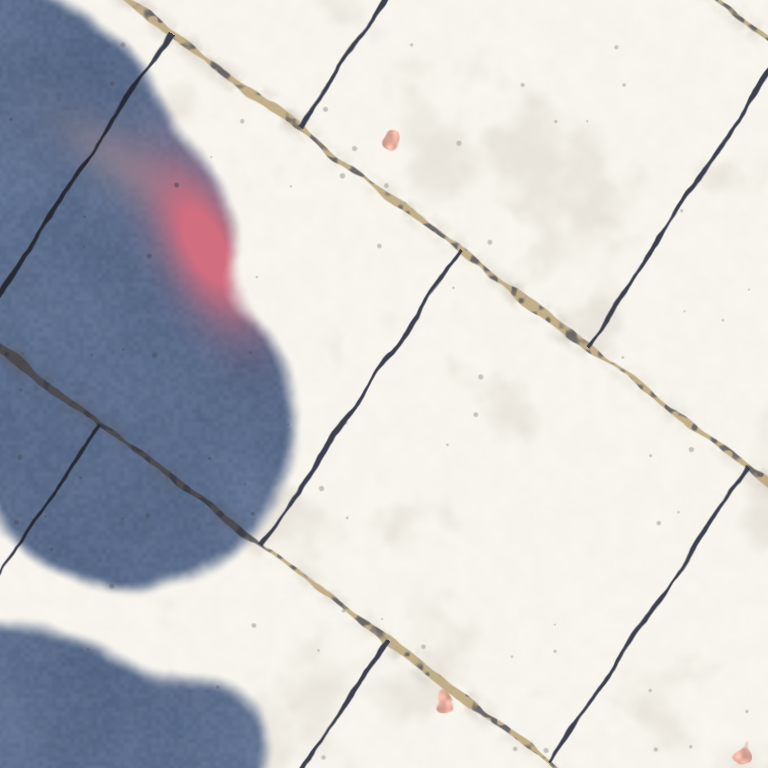
Write a WebGL 2 fragment shader that draws this texture.

```glsl
#version 300 es
precision highp float;
// Sunlit diagonal paving slabs in staggered courses, with a soft blue shadow and a red glow.

uniform vec2 u_resolution;
out vec4 fragColor;

const vec3 STONE  = vec3(0.97, 0.96, 0.93);
const vec3 SHADOW = vec3(0.36, 0.43, 0.55);
const vec3 DUST   = vec3(0.82, 0.79, 0.74);
const vec3 MAUVE  = vec3(0.56, 0.51, 0.56);
const vec3 CRACK  = vec3(0.24, 0.25, 0.31);
const vec3 ROSE   = vec3(0.82, 0.43, 0.50);
const vec3 SAND   = vec3(0.74, 0.66, 0.50);
const vec3 PETAL  = vec3(0.92, 0.70, 0.64);

const vec2 ORIGIN = vec2(0.341, 0.290);       // one slab corner
const vec2 ALONG  = vec2(0.375, -0.283);      // slab side along a course
const vec2 ACROSS = vec2(0.258, 0.384);       // slab side across a course
const float STAGGER = 0.44;                   // shift of every second course
const float WOBBLE = 0.011;
const float PENUMBRA = 0.013;
const float SHADOW_BLEND = 0.05;

// Shadow lobes: centre and radius
const vec3 LOBES[5] = vec3[5](
  vec3(-0.078, 0.700, 0.335), vec3(0.172, 0.447, 0.213), vec3(0.169, 0.674, 0.135),
  vec3(-0.026, -0.172, 0.366), vec3(0.267, 0.034, 0.079));
const vec2 PETALS[3] = vec2[3](vec2(0.510, 0.814), vec2(0.579, 0.092), vec2(0.966, 0.017));

float hash(vec2 p) {
  vec3 q = fract(p.xyx * 0.1031);
  q += dot(q, q.yzx + 33.33);
  return fract((q.x + q.y) * q.z);
}

float noise(vec2 p) {
  vec2 i = floor(p), f = fract(p);
  f = f * f * (3.0 - 2.0 * f);
  return mix(mix(hash(i), hash(i + vec2(1, 0)), f.x),
             mix(hash(i + vec2(0, 1)), hash(i + vec2(1, 1)), f.x), f.y);
}

float fbm(vec2 p) {
  float sum = 0.0, gain = 0.533;
  for (int i = 0; i < 4; i++) {
    sum += gain * noise(p);
    p = mat2(1.6, 1.2, -1.2, 1.6) * p + 17.0;
    gain *= 0.5;
  }
  return sum;
}

float smoothMin(float a, float b, float k) {
  float h = max(k - abs(a - b), 0.0) / k;
  return min(a, b) - 0.25 * h * h * k;
}

float shadowDistance(vec2 p) {
  float d = 1.0;
  for (int i = 0; i < 5; i++)
    d = smoothMin(d, length(p - LOBES[i].xy) - LOBES[i].z, SHADOW_BLEND);
  return d + 0.022 * (fbm(p * 13.0 + 40.0) - 0.5);
}

// Gaussian spot, stretched along a direction
float spot(vec2 p, vec2 centre, vec2 dir, vec2 size) {
  dir = normalize(dir);
  p -= centre;
  vec2 q = vec2(dot(p, dir), dot(p, vec2(-dir.y, dir.x))) / size;
  return exp(-dot(q, q));
}

// Sparse specks, one at most per cell
float specks(vec2 p, float cells, float chance, float radius, float aa) {
  vec2 g = p * cells, id = floor(g);
  vec2 centre = 0.25 + 0.5 * vec2(hash(id + 3.0), hash(id + 71.0));
  float r = radius * (0.4 + hash(id + 19.0));
  float d = length(fract(g) - centre) / cells - r;
  return step(hash(id + 137.0), chance) * smoothstep(aa, -aa, d);
}

void main() {
  vec2 p = gl_FragCoord.xy / u_resolution;
  float aa = max(0.0015, 1.0 / min(u_resolution.x, u_resolution.y));

  // Slab lattice and distances to the two kinds of joint
  vec2 warp = vec2(fbm(p * 16.0), fbm(p * 16.0 + 90.0)) - 0.5;
  vec2 cell = inverse(mat2(ALONG, ACROSS)) * (p + WOBBLE * warp - ORIGIN);
  float column = cell.x - STAGGER * mod(floor(cell.y), 2.0);
  float crossDist = abs(column - round(column)) * length(ALONG);
  float courseDist = abs(cell.y - round(cell.y)) * length(ACROSS);

  // Shadow and glow over mottled stone
  float shadowDist = shadowDistance(p);
  float shade = smoothstep(PENUMBRA, -PENUMBRA, shadowDist);
  float mottle = fbm(p * 9.0 + 5.0);
  vec3 stone = mix(STONE, DUST, 0.35 * smoothstep(0.58, 0.8, mottle));
  stone += 0.02 * (fbm(p * 60.0) - 0.5);
  vec3 shaded = SHADOW + 0.10 * (mottle - 0.5) + 0.04 * (noise(p * 170.0) - 0.5);
  float tail = spot(p, vec2(0.165, 0.785), vec2(0.8, -0.55), vec2(0.10, 0.035));
  float glow = spot(p, vec2(0.268, 0.680), vec2(0.42, -0.85), vec2(0.105, 0.047));
  shaded = mix(shaded, MAUVE, 0.75 * tail);
  shaded = mix(shaded, ROSE, min(1.25 * glow, 1.0));
  vec3 color = mix(stone, shaded, shade);

  // Sandy dirt beside the course joints, then specks and petals
  float wear = smoothstep(0.42, 0.7, fbm(p * 7.0 + 23.0));
  float dirt = smoothstep(0.024, 0.0, courseDist) * smoothstep(0.35, 0.7, fbm(p * 45.0));
  color = mix(color, mix(DUST, CRACK, 0.8 * shade), dirt * (0.35 + 0.5 * wear));
  color = mix(color, mix(DUST, CRACK, 0.3 + 0.6 * shade), 0.6 * specks(p, 23.0, 0.16, 0.0025, aa));
  for (int i = 0; i < 3; i++) {
    float d = length((p - PETALS[i]) * vec2(1.2, 0.9)) + 0.016 * (noise(p * 80.0) - 0.5);
    color = mix(color, PETAL * (0.85 + 0.3 * noise(p * 130.0)), smoothstep(0.015, 0.011, d));
  }

  // Joints: sand-filled along the courses, dark and uneven across them
  float courseWidth = 0.0012 + 0.004 * noise(p * 38.0) + 0.003 * wear;
  float crossWidth = 0.0008 + 0.0052 * pow(fbm(p * 24.0 + 61.0), 1.5);
  float grain = smoothstep(0.25, 0.65, noise(p * 115.0) + 0.25 * wear);
  vec3 soil = mix(mix(CRACK, SAND, 0.25 + 0.75 * grain), CRACK * 0.75, 0.8 * shade);
  color = mix(color, soil, 0.9 * smoothstep(aa, -aa, courseDist - courseWidth));
  color = mix(color, CRACK * (1.0 - 0.35 * shade), smoothstep(aa, -aa, crossDist - crossWidth));

  fragColor = vec4(color, 1.0);
}
```
